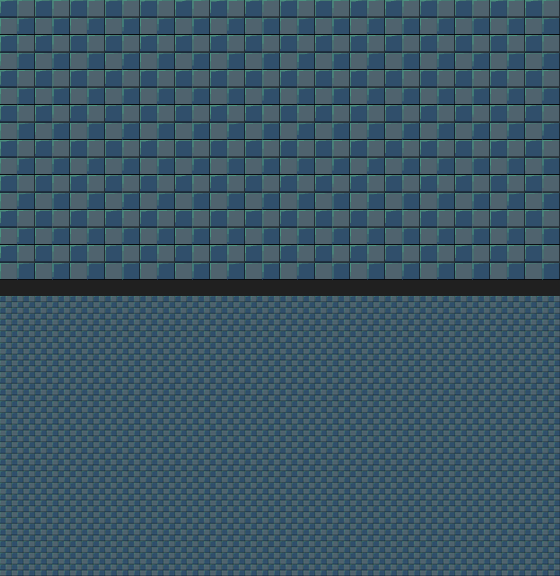
Top: one tile. Bottom: repeated 3 by 3.
A Shadertoy shader for this pattern:

```glsl
// Checkerboard of slate and blue bevelled tiles with worn green rims and black grooves.

const vec2 GRID = vec2(32.0, 16.0);   // tiles across and down

const vec3 SLATE  = vec3(0.31, 0.39, 0.43);
const vec3 BLUE   = vec3(0.19, 0.31, 0.42);
const vec3 RIM    = vec3(0.27, 0.49, 0.45);
const vec3 GLINT  = vec3(0.29, 0.58, 0.50);
const vec3 GROOVE = vec3(0.02, 0.02, 0.03);

const float RIM_WIDTH    = 0.055;
const float BOTTOM_WIDTH = 0.052;
const float SIDE_WIDTH   = 0.032;
const float STEPS        = 24.0;      // worn ends snap to this many steps per tile

// Sine-free hash giving three values in 0..1.
vec3 hash3(vec2 p) {
    vec3 q = fract(p.xyx * vec3(0.1031, 0.1030, 0.0973));
    q += dot(q, q.yxz + 33.33);
    return fract((q.xxy + q.yzz) * q.zyx);
}

// Area of a pixel at p, of size px, covered by the box lo..hi.
float boxCoverage(vec2 p, vec2 lo, vec2 hi, vec2 px) {
    vec2 overlap = min(p + 0.5 * px, hi) - max(p - 0.5 * px, lo);
    vec2 c = clamp(overlap / px, 0.0, 1.0);
    return c.x * c.y;
}

// Length between shortest and longest, snapped to the tile's steps.
float wornLength(float shortest, float longest, float random) {
    return floor(mix(shortest, longest, random) * STEPS + 0.5) / STEPS;
}

// One tile: p runs from 0 to 1 in both directions.
vec3 tile(vec2 p, vec2 px, float isBlue, vec3 random) {
    vec3 face = mix(SLATE, BLUE, isBlue);
    vec3 color = face;
    float rimBase = 1.0 - RIM_WIDTH;

    // Faint lip along the whole top edge
    float lip = boxCoverage(p, vec2(0.0, rimBase), vec2(1.0), px);
    color = mix(color, mix(face, RIM, 0.55), lip);

    // Rims on the top and left, worn away toward their far ends
    float topLength = wornLength(0.6, 0.95, random.x);
    float leftLength = wornLength(0.72, 1.0, random.y);
    float top = boxCoverage(p, vec2(0.0, rimBase), vec2(topLength, 1.0), px);
    float left = boxCoverage(p, vec2(0.0, 1.0 - leftLength), vec2(RIM_WIDTH, 1.0), px);
    color = mix(color, RIM, max(top, left));

    // Bright part of the rim next to the upper left corner
    float glintLength = wornLength(0.2, 0.55, random.z);
    float glintTop = boxCoverage(p, vec2(0.0, rimBase), vec2(glintLength, 1.0), px);
    float glintLeft = boxCoverage(p, vec2(0.0, 1.0 - glintLength), vec2(RIM_WIDTH, 1.0), px);
    color = mix(color, GLINT, max(glintTop, glintLeft));

    // Short second step beneath the top rim of blue tiles
    float stepLength = wornLength(0.16, 0.4, random.z);
    float ledge = boxCoverage(p, vec2(0.0, rimBase - 0.04), vec2(stepLength, rimBase), px);
    color = mix(color, RIM, ledge * isBlue);

    // Dark grooves on the bottom and right
    float bottom = boxCoverage(p, vec2(0.0), vec2(1.0, BOTTOM_WIDTH), px);
    float side = boxCoverage(p, vec2(1.0 - SIDE_WIDTH, 0.0), vec2(1.0), px);
    return mix(color, GROOVE, max(bottom, side));
}

void mainImage(out vec4 fragColor, in vec2 fragCoord) {
    vec2 position = fragCoord / iResolution.xy * GRID;
    vec2 cell = mod(floor(position), GRID);
    vec2 pixelSize = GRID / iResolution.xy;
    float isBlue = mod(cell.x + cell.y, 2.0);
    vec3 color = tile(fract(position), pixelSize, isBlue, hash3(cell + 1.0));
    fragColor = vec4(color, 1.0);
}
```
